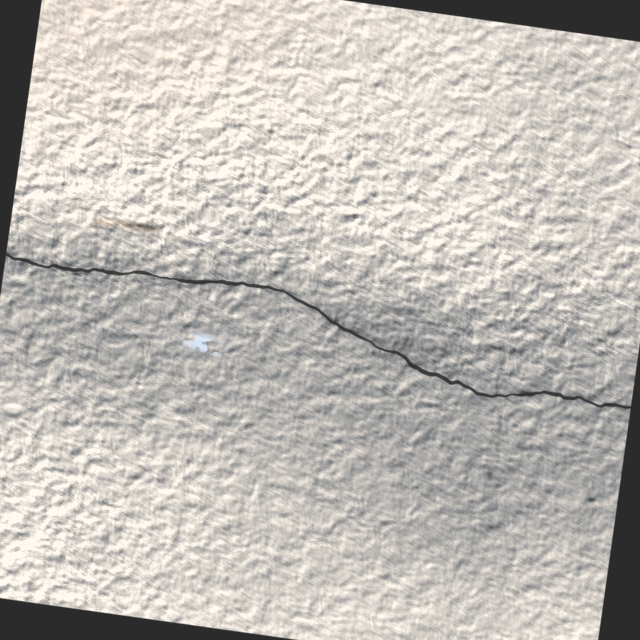
This texture is drawn by a three.js fragment shader. Its source:

```glsl
varying vec2 vUv;

const float TILT = 0.1396;          // clockwise slab rotation
const float EDGE = 0.0015;          // edge softness
const vec3 BACKDROP = vec3(0.168);
const vec3 SHADE_TINT = vec3(0.99, 1.0, 1.01);
const vec3 LIGHT_TINT = vec3(1.03, 1.0, 0.962);
const vec3 CRACK_COLOR = vec3(0.17, 0.17, 0.175);
const vec3 CHIP_COLOR = vec3(0.86, 0.92, 1.0);
const vec2 LIGHT_STEP = vec2(0.0042, -0.0052);
const float BUMP_FREQ = 62.0;
const float RELIEF_GAIN = 0.80;

float hash(vec2 p) {
  vec3 q = fract(vec3(p.xyx) * 0.1031);
  q += dot(q, q.yzx + 33.33);
  return fract((q.x + q.y) * q.z);
}

float noise(vec2 p) {
  vec2 i = floor(p), f = fract(p);
  f = f * f * f * (f * (f * 6.0 - 15.0) + 10.0);
  return mix(mix(hash(i), hash(i + vec2(1.0, 0.0)), f.x),
             mix(hash(i + vec2(0.0, 1.0)), hash(i + vec2(1.0)), f.x), f.y);
}

float fbm(vec2 p) {
  float sum = 0.0, weight = 0.52;
  for (int i = 0; i < 4; i++) {
    sum += weight * noise(p);
    p = mat2(1.6, 1.2, -1.2, 1.6) * p + 17.3;
    weight *= 0.55;
  }
  return sum;
}

// Rough plaster surface, bumps slightly stretched along the slab
float surface(vec2 p) {
  vec2 warp = vec2(noise(p * 25.0), noise(p * 25.0 + 40.0)) - 0.5;
  return fbm((p + warp * 0.012) * BUMP_FREQ * vec2(0.88, 1.12) + 50.0);
}

float ramp(float x, float a, float b) {
  return clamp((x - a) / (b - a), 0.0, 1.0);
}

// Height of the crack at each x
float crackLine(float x) {
  float y = 0.602 - 0.025 * ramp(x, 0.0, 0.117) - 0.008 * ramp(x, 0.117, 0.26)
    - 0.025 * ramp(x, 0.26, 0.443) - 0.040 * ramp(x, 0.443, 0.508)
    - 0.103 * ramp(x, 0.508, 0.703) - 0.016 * ramp(x, 0.703, 0.768)
    - 0.026 * ramp(x, 0.846, 1.0);
  return y + 0.009 * (noise(vec2(x * 32.0, 3.0)) - 0.5)
           + 0.004 * (noise(vec2(x * 95.0, 8.0)) - 0.5);
}

float spot(vec2 p, vec2 center, vec2 size) {
  vec2 q = (p - center) / size;
  return exp(-dot(q, q));
}

float scratch(vec2 p, vec2 a, vec2 b, float width) {
  vec2 ab = b - a;
  float d = length(p - a - ab * clamp(dot(p - a, ab) / dot(ab, ab), 0.0, 1.0));
  return exp(-d * d / (width * width));
}

// Broad light and shade over the slab; d is the height above the crack
float broadTone(vec2 p, float d) {
  float above = mix(0.69, 0.86, smoothstep(0.0, mix(0.12, 0.30, p.x), d));
  above -= 0.13 * spot(p, vec2(0.62, 0.47), vec2(0.20, 0.07));
  above -= 0.04 * smoothstep(0.55, 1.0, p.x);
  float below = mix(0.675, 0.79, smoothstep(0.08, 0.42, -d));
  below += 0.09 * spot(p, vec2(0.03, 0.17), vec2(0.24, 0.22));
  below += 0.05 * smoothstep(0.14, 0.0, p.y);
  below -= 0.05 * spot(p, vec2(0.68, 0.27), vec2(0.25, 0.13));
  float tone = mix(below, above, smoothstep(-0.012, 0.012, d));
  tone += 0.05 * spot(p, vec2(0.28, 0.72), vec2(0.32, 0.13));
  return tone + 0.09 * (fbm(p * 7.0) - 0.52);
}

void main() {
  vec2 p = vUv;
  float c = cos(TILT), s = sin(TILT);
  vec2 slab = mat2(c, s, -s, c) * (p - 0.5);
  float x = p.x;
  float slope = (crackLine(x + 0.004) - crackLine(x - 0.004)) / 0.008;
  float height = p.y - crackLine(x);
  float d = height / sqrt(1.0 + slope * slope);

  // Side-lit relief, roughest in the upper band and lower left corner
  float rough = 0.60 + 0.55 * spot(p, vec2(0.30, 0.70), vec2(0.50, 0.17))
    + 0.50 * spot(p, vec2(0.05, 0.17), vec2(0.25, 0.20))
    + 0.30 * spot(p, vec2(0.85, 0.52), vec2(0.25, 0.14));
  float relief = surface(slab) - surface(slab - LIGHT_STEP);
  float grain = noise(slab * 210.0) - 0.5;
  float tone = broadTone(p, height) + RELIEF_GAIN * rough * relief + 0.05 * grain;

  // Faint trowel streaks and long scratches
  tone += 0.04 * (noise(slab * vec2(6.0, 120.0)) - 0.5);
  tone += 0.09 * scratch(p, vec2(0.195, 0.160), vec2(0.280, 0.251), 0.004);
  tone -= 0.10 * scratch(p, vec2(0.790, 0.730), vec2(0.930, 0.655), 0.005);
  tone += 0.08 * scratch(p, vec2(0.460, 0.580), vec2(0.520, 0.615), 0.006);

  // Dents, pits and raised crumbs
  float dent = scratch(p, vec2(0.150, 0.655), vec2(0.245, 0.641), 0.006);
  tone -= 0.16 * dent;
  tone += 0.10 * scratch(p, vec2(0.18, 0.670), vec2(0.27, 0.657), 0.009);
  tone -= 0.28 * spot(p, vec2(0.766, 0.258), vec2(0.008, 0.007));
  tone -= 0.35 * spot(p, vec2(0.924, 0.219), vec2(0.005, 0.004));
  tone -= 0.12 * spot(p, vec2(0.780, 0.177), vec2(0.018, 0.008));
  tone -= 0.16 * spot(p, vec2(0.232, 0.353), vec2(0.013, 0.010));
  tone += 0.16 * spot(p, vec2(0.254, 0.360), vec2(0.013, 0.009));
  tone += 0.16 * spot(p, vec2(0.602, 0.260), vec2(0.006, 0.006));
  tone += 0.10 * spot(p, vec2(0.475, 0.503), vec2(0.018, 0.012));

  // Soft shade around the crack
  tone -= 0.11 * exp(-abs(d) / 0.012);
  tone = clamp(tone, 0.12, 0.98);
  vec3 color = tone * mix(SHADE_TINT, LIGHT_TINT, smoothstep(0.50, 0.85, tone));
  color *= mix(vec3(1.0), vec3(1.02, 0.99, 0.96), 0.7 * spot(p, vec2(0.15, 1.0), vec2(0.35, 0.22)));
  color += vec3(0.05, 0.01, -0.03) * dent;

  // Pale blue chip broken up by noise
  float chip = spot(p, vec2(0.314, 0.464), vec2(0.027, 0.014))
    + 0.8 * scratch(p, vec2(0.320, 0.460), vec2(0.362, 0.440), 0.007);
  chip *= smoothstep(0.30, 0.65, noise(p * 110.0 + 9.0));
  color = mix(color, CHIP_COLOR, clamp(chip, 0.0, 0.9));

  // Dark crack of varying width
  float width = 0.0012 + 0.0020 * noise(vec2(x * 45.0, 21.0));
  float crack = 1.0 - smoothstep(width - EDGE, width + EDGE, abs(d));
  color = mix(color, CRACK_COLOR, 0.86 * crack);

  float outside = max(abs(slab.x), abs(slab.y)) - 0.5;
  color = mix(color, BACKDROP, smoothstep(-EDGE, EDGE, outside));
  gl_FragColor = vec4(color, 1.0);
}
```
